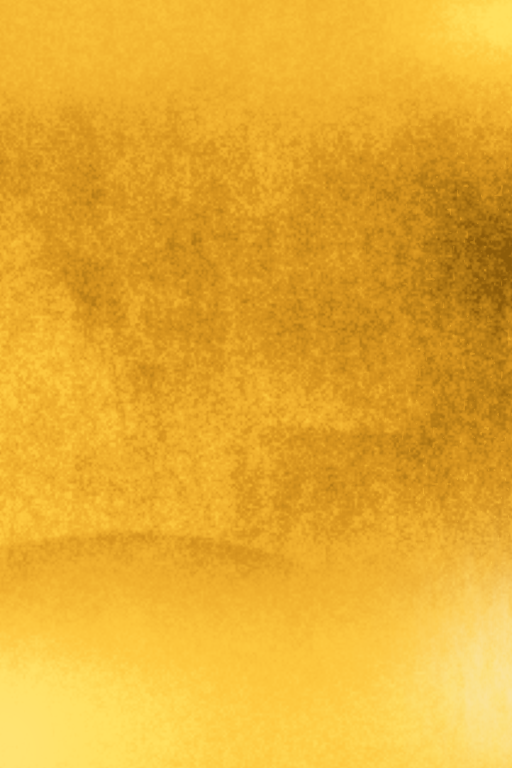
Give the GLSL for this texture, as a Shadertoy shader.

```glsl
// Worn gold leaf: soft amber sheen, dark smudges, brushed streaks and fine grain.

float hash(vec2 p) {
    vec3 q = fract(vec3(p.xyx) * 0.1031);
    q += dot(q, q.yzx + 33.33);
    return fract((q.x + q.y) * q.z);
}

float noise(vec2 p) {
    vec2 i = floor(p), f = fract(p);
    f = f * f * (3.0 - 2.0 * f);
    return mix(mix(hash(i), hash(i + vec2(1, 0)), f.x),
               mix(hash(i + vec2(0, 1)), hash(i + vec2(1, 1)), f.x), f.y);
}

// Fractal noise centred on zero
float fbm(vec2 p) {
    float sum = 0.0, amp = 0.5;
    for (int i = 0; i < 5; i++) {
        sum += amp * (noise(p) - 0.5);
        p = mat2(1.6, 1.2, -1.2, 1.6) * p + 7.3;
        amp *= 0.55;
    }
    return sum;
}

// Soft elliptical spot
float spot(vec2 p, vec2 centre, vec2 radius) {
    vec2 d = (p - centre) / radius;
    return exp(-dot(d, d));
}

// Gold ramp from shadow (0) to highlight (1)
vec3 gold(float t) {
    vec3 c = mix(vec3(0.55, 0.36, 0.04), vec3(0.69, 0.47, 0.08), smoothstep(0.0, 0.2, t));
    c = mix(c, vec3(0.84, 0.58, 0.12), smoothstep(0.15, 0.42, t));
    c = mix(c, vec3(0.94, 0.69, 0.18), smoothstep(0.38, 0.62, t));
    c = mix(c, vec3(0.99, 0.78, 0.24), smoothstep(0.58, 0.80, t));
    return mix(c, vec3(1.0, 0.88, 0.37), smoothstep(0.77, 1.0, t));
}

void mainImage(out vec4 fragColor, in vec2 fragCoord) {
    vec2 uv = fragCoord / iResolution.xy;
    vec2 p = fragCoord / iResolution.x;
    vec2 warped = uv + 0.06 * vec2(fbm(p * 5.0), fbm(p * 5.0 + 31.0));

    // Broad sheen: bright foot, worn middle, lighter top
    float worn = smoothstep(0.2, 0.36, warped.y) * (1.0 - smoothstep(0.76, 0.95, warped.y));
    float tone = mix(0.84, 0.53, smoothstep(0.04, 0.36, warped.y));
    tone += 0.14 * smoothstep(0.76, 0.94, warped.y);
    tone -= 0.11 * spot(warped, vec2(0.42, 0.69), vec2(0.5, 0.13));
    tone -= 0.09 * spot(warped, vec2(0.15, 0.83), vec2(0.18, 0.05));
    tone -= 0.36 * spot(warped, vec2(1.0, 0.65), vec2(0.25, 0.17));
    tone -= 0.13 * spot(warped, vec2(0.95, 0.44), vec2(0.3, 0.13));
    tone -= 0.10 * spot(warped, vec2(0.37, 0.54), vec2(0.10, 0.08));
    tone += 0.14 * spot(warped, vec2(0.05, 0.48), vec2(0.22, 0.11));
    tone += 0.12 * spot(warped, vec2(0.57, 0.48), vec2(0.14, 0.045));
    tone += 0.34 * spot(warped, vec2(1.0, 0.96), vec2(0.18, 0.09));
    tone += 0.17 * spot(uv, vec2(0.04, 0.06), vec2(0.3, 0.14));
    tone += 0.16 * spot(uv, vec2(1.0, 0.12), vec2(0.22, 0.12));

    // Mound with a dark crest that fades downward
    float crest = 0.307 - 0.35 * pow(uv.x - 0.24, 2.0) + 0.008 * fbm(p * 9.0);
    float below = crest - uv.y;
    float crestFade = smoothstep(-0.05, 0.15, uv.x) * (1.0 - smoothstep(0.4, 0.7, uv.x));
    tone -= 0.20 * crestFade * smoothstep(-0.006, 0.008, below) * exp(-max(below, 0.0) * 28.0);
    tone += 0.09 * spot(uv, vec2(0.05, 0.32), vec2(0.35, 0.04));

    // Shaded sheet under a faint horizontal seam
    float seam = 0.45 - 0.05 * (uv.x - 0.5) - uv.y;
    float seamFade = smoothstep(0.46, 0.56, uv.x) * (1.0 - smoothstep(0.75, 0.95, uv.x));
    tone -= 0.10 * seamFade * smoothstep(-0.003, 0.005, seam) * exp(-max(seam, 0.0) * 11.0);

    // Curved rub marks
    for (int i = 0; i < 3; i++) {
        float k = float(i);
        float bend = 0.245 + 0.03 * k - 1.7 * pow(max(uv.y - 0.42, 0.0), 1.8);
        float along = smoothstep(0.42, 0.50, uv.y) * (1.0 - smoothstep(0.58, 0.76, uv.y));
        float width = 0.012 + 0.09 * max(uv.y - 0.48, 0.0);
        float d = (uv.x - bend + 0.02 * fbm(p * 12.0 + k)) / width;
        tone -= (0.13 - 0.03 * k) * along * exp(-d * d);
    }
    tone -= 0.07 * spot(uv, vec2(0.30, 0.36), vec2(0.015, 0.06));

    // Blotches, vertical brushing, then grain
    tone += mix(0.06, 0.24, worn) * fbm(p * 6.0 + 3.0);
    tone += mix(0.04, 0.15, worn) * fbm(p * vec2(38.0, 7.0));
    tone += mix(0.05, 0.18, worn) * fbm(p * 42.0 + 11.0);
    float grain = noise(p * 125.0) + noise(p * 210.0 + 17.0) - 1.0;
    tone += mix(0.055, 0.16, worn) * grain;

    // Sparse bright flecks on the dark side
    float fleck = smoothstep(0.86, 0.97, noise(p * vec2(150.0, 110.0) + 50.0));
    tone += 0.13 * fleck * worn * smoothstep(0.55, 0.9, uv.x);

    // Pale scuffed corner
    vec3 color = gold(tone);
    float pale = spot(uv, vec2(1.03, 0.12), vec2(0.19, 0.13));
    pale *= 0.85 + 0.9 * fbm(p * vec2(60.0, 22.0)) + 0.12 * grain;
    color = mix(color, vec3(0.98, 0.89, 0.62), clamp(pale, 0.0, 1.0));
    color += vec3(0.0, 0.01, 0.08) * spot(uv, vec2(0.0, 0.02), vec2(0.16, 0.12));

    fragColor = vec4(clamp(color, 0.0, 1.0), 1.0);
}
```
